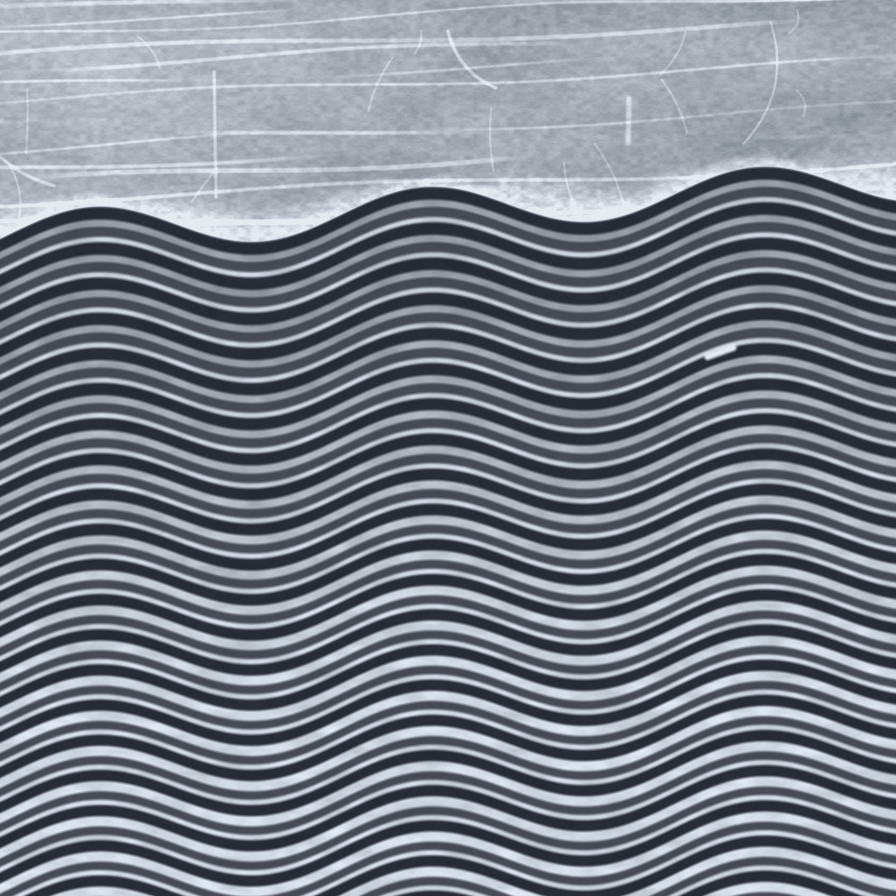
This pattern is drawn by a Shadertoy shader. Its source:

```glsl
// Wavy ribbed metal bands beneath a scratched, brushed steel strip.
const float TAU = 6.2831853;
const vec3 INK = vec3(0.15, 0.17, 0.21);
const vec3 GROOVE = vec3(0.27, 0.29, 0.33);
const vec3 SILVER = vec3(0.76, 0.79, 0.83);
const vec3 STEEL = vec3(0.56, 0.59, 0.63);
const vec3 FROST = vec3(0.90, 0.92, 0.95);

float hash(vec2 p) {
    vec3 q = fract(vec3(p.xyx) * 0.1031);
    q += dot(q, q.yzx + 33.33);
    return fract((q.x + q.y) * q.z);
}

float noise(vec2 p) {
    vec2 i = floor(p), f = fract(p);
    f = f * f * (3.0 - 2.0 * f);
    return mix(mix(hash(i), hash(i + vec2(1, 0)), f.x),
               mix(hash(i + vec2(0, 1)), hash(i + vec2(1, 1)), f.x), f.y);
}

float fbm(vec2 p) {
    float sum = 0.0, gain = 0.53;
    for (int i = 0; i < 4; i++) {
        sum += gain * noise(p);
        p = p * 2.07 + 17.3;
        gain *= 0.5;
    }
    return sum;
}

// Soft-edged bar of given centre and half width
float bar(float x, float centre, float halfWidth, float soft) {
    return 1.0 - smoothstep(halfWidth - soft, halfWidth + soft, abs(x - centre));
}

// Scratch from a to b, bowed sideways by bend
float scratch(vec2 p, vec2 a, vec2 b, float bend, float width) {
    vec2 d = b - a;
    float len = length(d);
    vec2 dir = d / len, q = p - a;
    float t = clamp(dot(q, dir) / len, 0.0, 1.0);
    vec2 bow = vec2(-dir.y, dir.x) * bend * 4.0 * t * (1.0 - t);
    return 1.0 - smoothstep(width * 0.3, width * 1.6, length(q - d * t - bow));
}

// Height of the uppermost wave: a cosine climbing to the right
float crest(float x) {
    return 0.7383 + 0.06 * x + 0.025 * cos(TAU * (x - 0.1035) / 0.371);
}

vec3 ribs(vec2 p, float depth, float px) {
    const float pitch = 0.03926;
    float t = fract((depth - 0.0068) / pitch);
    float soft = max(0.06, px / pitch);
    float low = smoothstep(0.05, 0.6, depth);
    float wide = bar(t, 0.31, mix(0.105, 0.145, low), soft);
    float thin = bar(t, 0.77, 0.075, soft);
    float groove = bar(t, 0.57, 0.15, 0.08);
    float grain = fbm(p * vec2(35.0, 80.0)) - 0.5;
    vec3 wideColor = SILVER * mix(0.78, 1.08, low);
    vec3 thinColor = SILVER * mix(1.02, 1.06, low);
    vec3 c = mix(INK, GROOVE, groove);
    c = mix(c, wideColor * (1.0 + 0.22 * grain), wide);
    c = mix(c, thinColor * (1.0 + 0.22 * grain), thin);
    // Bright fleck on one rib
    float fleck = scratch(p, vec2(0.79, 0.602), vec2(0.818, 0.612), 0.0, 0.004);
    return mix(c, FROST, fleck) + 0.025 * grain;
}

vec3 brushedSteel(vec2 p, float above, float px) {
    float cloud = fbm(p * vec2(7.0, 16.0));
    float grain = fbm(p * vec2(130.0, 210.0));
    float light = 0.18 + 0.5 * (cloud - 0.5) + 0.5 * (grain - 0.5);
    light += 0.2 * (1.0 - smoothstep(0.0, 0.45, p.x));

    // Long streaks rising slightly to the right
    for (int i = 0; i < 15; i++) {
        float k = float(i);
        float r = hash(vec2(k, 4.0));
        float y = 0.73 + 0.0185 * k + 0.012 * r;
        y += (0.02 + 0.035 * r) * p.x + 0.005 * sin(p.x * (5.0 + 5.0 * r) + k * 2.3);
        float strength = smoothstep(0.2, 0.75, noise(vec2(p.x * 4.0 + k * 7.1, k)));
        float width = 0.0012 + 0.0014 * hash(vec2(k, 9.0));
        light += 0.55 * strength * bar(p.y, y, width, max(0.0015, px));
    }

    // Scattered short curved scratches
    for (int i = 0; i < 14; i++) {
        float k = float(i);
        vec2 a = vec2(hash(vec2(k, 21.0)), 0.79 + 0.2 * hash(vec2(k, 32.0)));
        vec2 d = vec2(0.07 * hash(vec2(k, 43.0)) - 0.035, -0.025 - 0.055 * hash(vec2(k, 54.0)));
        light += 0.3 * scratch(p, a, a + d, 0.012 * (hash(vec2(k, 65.0)) - 0.5), 0.0013);
    }

    // Prominent gouges
    light += 0.5 * scratch(p, vec2(0.239, 0.92), vec2(0.241, 0.78), 0.0, 0.0018);
    light += 0.5 * scratch(p, vec2(0.702, 0.89), vec2(0.701, 0.84), 0.0, 0.003);
    light += 0.6 * scratch(p, vec2(0.50, 0.965), vec2(0.553, 0.902), -0.01, 0.002);
    light += 0.45 * scratch(p, vec2(0.86, 0.975), vec2(0.83, 0.84), 0.02, 0.0014);
    light += 0.5 * scratch(p, vec2(0.0, 0.825), vec2(0.06, 0.793), -0.004, 0.002);

    // Frosted burr, thickest in the troughs
    float trough = 0.5 - 0.5 * cos(TAU * (p.x - 0.1035) / 0.371);
    float reach = mix(0.018, 0.05, trough) * (0.6 + 0.8 * noise(p * vec2(28.0, 20.0)));
    light += (1.0 - smoothstep(0.0, reach, above)) * (0.45 + 0.6 * grain);
    return mix(STEEL, FROST, clamp(light, -0.2, 1.0));
}

void mainImage(out vec4 fragColor, in vec2 fragCoord) {
    vec2 p = fragCoord / iResolution.xy;
    float px = 1.0 / iResolution.y;
    float depth = crest(p.x) - p.y;
    float inside = smoothstep(-px, px, depth);
    vec3 color = mix(brushedSteel(p, -depth, px), ribs(p, depth, px), inside);
    fragColor = vec4(clamp(color, 0.0, 1.0), 1.0);
}
```
